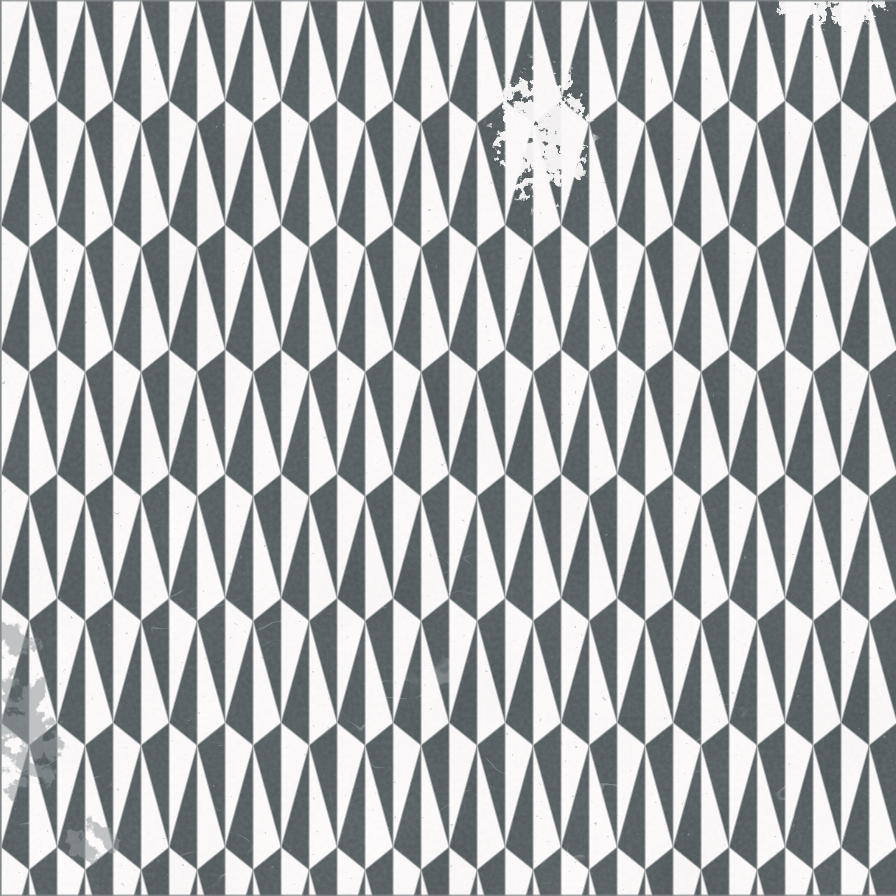
This pattern is drawn by a WebGL 2 fragment shader. Its source:

```glsl
#version 300 es
precision highp float;
// Worn cement tiling of interlocking half-dark, half-white kites in 32 columns.

uniform vec2 u_resolution;
out vec4 fragColor;

vec2 gradientAt(vec2 cell) {
    vec3 q = fract(cell.xyx * vec3(0.1031, 0.103, 0.0973));
    q += dot(q, q.yzx + 33.33);
    float angle = 6.2832 * fract((q.x + q.y) * q.z);
    return vec2(cos(angle), sin(angle));
}

float gradientNoise(vec2 p) {
    vec2 i = floor(p), f = fract(p);
    vec2 w = f * f * f * (f * (f * 6.0 - 15.0) + 10.0);
    vec2 e = vec2(1.0, 0.0);
    float low = mix(dot(gradientAt(i), f), dot(gradientAt(i + e), f - e), w.x);
    float high = mix(dot(gradientAt(i + e.yx), f - e.yx),
                     dot(gradientAt(i + 1.0), f - 1.0), w.x);
    return mix(low, high, w.y);
}

float fbm(vec2 p) {
    float sum = 0.0, amplitude = 1.0;
    for (int octave = 0; octave < 4; octave++) {
        sum += amplitude * gradientNoise(p);
        p = mat2(1.6, 1.2, -1.2, 1.6) * p + 7.3;
        amplitude *= 0.55;
    }
    return sum;
}

// Positive inside an ellipse, one at its centre.
float patchFalloff(vec2 uv, vec2 centre, vec2 radius) {
    return 1.0 - length((uv - centre) / radius);
}

// Dark coverage of the kites; one unit is one column width.
float kiteInk(vec2 uv, float edge) {
    float x = uv.x * 32.0 - 0.04;
    float across = abs(mod(x + 1.0, 2.0) - 1.0);
    float down = mod((1.0 - uv.y) * 32.0 - 3.59, 4.444);

    // Shallow shoulder above, long taper below.
    float shoulder = (down - 0.81 * across) * 0.777;
    float taper = (4.444 - 3.634 * across - down) * 0.265;
    float kite = clamp(min(shoulder, taper) / edge, -1.0, 1.0);

    // Colours swap from one column to the next.
    float toSeam = 0.5 - abs(fract(x) - 0.5);
    float parity = mod(floor(x), 2.0) * 2.0 - 1.0;
    float column = parity * clamp(toSeam / edge, 0.0, 1.0);
    return 0.5 + 0.5 * kite * column;
}

void main() {
    vec2 uv = gl_FragCoord.xy / u_resolution;
    float pixel = 1.0 / min(u_resolution.x, u_resolution.y);
    float ink = kiteInk(uv, max(0.036, 22.0 * pixel));

    float cloud = fbm(uv * 7.0);
    float grain = fbm(uv * 190.0);
    float flakes = fbm(uv * 75.0 + 31.0);

    // Dark paint flaked away near the top.
    float chip = max(patchFalloff(uv, vec2(0.605, 0.85), vec2(0.052, 0.075)),
                     patchFalloff(uv, vec2(0.93, 1.0), vec2(0.065, 0.03)));
    float flaked = smoothstep(-0.08, 0.08, min(chip, 0.5) + flakes * 0.9 - 0.2);
    flaked *= smoothstep(-0.3, 0.0, chip);
    ink *= 1.0 - 0.95 * flaked;

    // Mottled paint over a nearly white ground.
    vec3 charcoal = vec3(0.355, 0.385, 0.395) + 0.025 * cloud + 0.035 * grain;
    vec3 chalk = vec3(0.982, 0.975, 0.973) + 0.012 * cloud + 0.012 * grain;

    // Small grey pits in the ground, gathered in loose areas.
    float pits = smoothstep(0.62, 0.78, fbm(uv * 130.0 + 9.0) + 0.12 * cloud);
    chalk = mix(chalk, vec3(0.72, 0.73, 0.73), 0.6 * pits);

    // Grey stains along the lower left.
    float stain = max(patchFalloff(uv, vec2(0.01, 0.29), vec2(0.04, 0.03)),
                  max(patchFalloff(uv, vec2(0.03, 0.18), vec2(0.05, 0.09)),
                      patchFalloff(uv, vec2(0.10, 0.06), vec2(0.04, 0.03))));
    float stained = smoothstep(0.3, 0.5, min(stain, 0.5) + 0.7 * fbm(uv * 45.0));
    stained *= smoothstep(-0.2, 0.1, stain);
    chalk = mix(chalk, vec3(0.68, 0.69, 0.70), 0.75 * stained);

    // Pale dust and hairline scratches on the paint.
    float dust = smoothstep(0.65, 0.85, fbm(uv * 110.0 + 50.0));
    float thread = abs(gradientNoise(uv * vec2(9.0, 23.0) + 0.8 * cloud));
    float scratch = (1.0 - smoothstep(0.004, 0.025, thread))
                  * smoothstep(0.2, 0.5, fbm(uv * 11.0 + 17.0))
                  * smoothstep(0.55, 0.2, uv.y);
    charcoal = mix(charcoal, vec3(0.68, 0.70, 0.71),
                   max(0.35 * dust, max(0.45 * scratch, 0.4 * stained)));

    vec3 color = mix(chalk, charcoal, ink);

    // Thin grey rim on the left, top and bottom.
    float rim = min(uv.x, min(uv.y, 1.0 - uv.y));
    float rimInk = 1.0 - smoothstep(0.001, 0.001 + 1.2 * pixel, rim);
    color = mix(color, vec3(0.52, 0.54, 0.55), 0.75 * rimInk);

    fragColor = vec4(clamp(color, 0.0, 1.0), 1.0);
}
```
